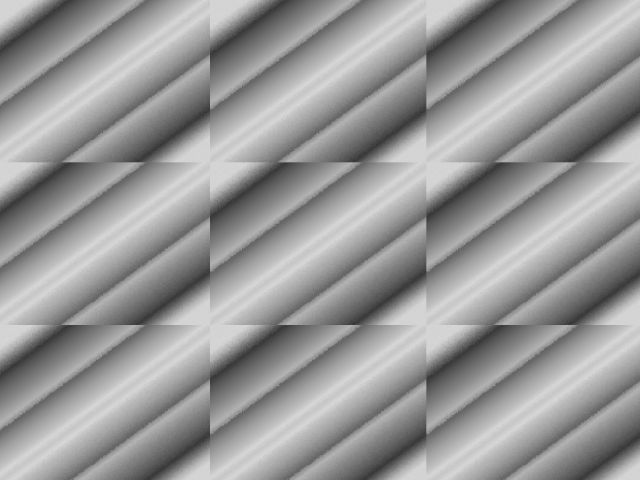
A WebGL 2 fragment shader for this pattern:

```glsl
#version 300 es
precision highp float;
// Grid of identical grey tiles, each crossed by soft diagonal metallic bands.

#define TILE_SIZE vec2(0.33789, 0.33854)  // share of the canvas
#define GRID_ORIGIN vec2(-0.00977, 1.0)   // a tile's top left corner
#define TILE_ASPECT 1.331                 // tile width over height
#define BAND_SLOPE 0.7265                 // rise of the bands
#define BAND_SHIFT 0.006                  // bands sit a little below centre
#define CELLS_PER_TILE 130.0              // grain cells down one tile
#define EDGE_ROUGHNESS 0.012              // raggedness of the band edges
#define TONE_GRAIN 0.012                  // slight tone variation
#define SAMPLES 3                         // antialiasing samples per axis

uniform vec2 u_resolution;
out vec4 fragColor;

// Tone profile: distance from the central band (in tile heights), grey level
const int KNOTS = 16;
const vec2 PROFILE[KNOTS] = vec2[KNOTS](
  vec2(0.000, 0.775), vec2(0.046, 0.840), vec2(0.087, 0.755), vec2(0.180, 0.630),
  vec2(0.241, 0.525), vec2(0.282, 0.435), vec2(0.306, 0.390), vec2(0.318, 0.560),
  vec2(0.354, 0.700), vec2(0.462, 0.525), vec2(0.528, 0.435), vec2(0.600, 0.325),
  vec2(0.651, 0.220), vec2(0.703, 0.420), vec2(0.769, 0.700), vec2(0.820, 0.830));

float hash(vec2 p) {
  return fract(sin(dot(p, vec2(127.1, 311.7))) * 43758.5453);
}

// Piecewise linear lookup of the band tone
float bandTone(float dist) {
  float tone = PROFILE[0].y;
  for (int i = 1; i < KNOTS; i++) {
    vec2 a = PROFILE[i - 1];
    vec2 b = PROFILE[i];
    tone += (b.y - a.y) * clamp((dist - a.x) / (b.x - a.x), 0.0, 1.0);
  }
  return tone;
}

float tiledTone(vec2 uv) {
  // Position inside the tile, centred, in tile heights
  vec2 local = fract((uv - GRID_ORIGIN) / TILE_SIZE) - 0.5;
  local.x *= TILE_ASPECT;

  // The same fine grain in every tile
  float grain = hash(floor(local * CELLS_PER_TILE)) - 0.5;

  float across = local.y - BAND_SLOPE * local.x + BAND_SHIFT;
  float dist = abs(across + grain * EDGE_ROUGHNESS);
  return bandTone(dist) + grain * TONE_GRAIN;
}

void main() {
  // Average a small grid of samples to smooth seams and edges
  float tone = 0.0;
  for (int y = 0; y < SAMPLES; y++) {
    for (int x = 0; x < SAMPLES; x++) {
      vec2 offset = (vec2(x, y) + 0.5) / float(SAMPLES) - 0.5;
      tone += tiledTone((gl_FragCoord.xy + offset) / u_resolution);
    }
  }
  tone /= float(SAMPLES * SAMPLES);
  fragColor = vec4(vec3(tone), 1.0);
}
```
